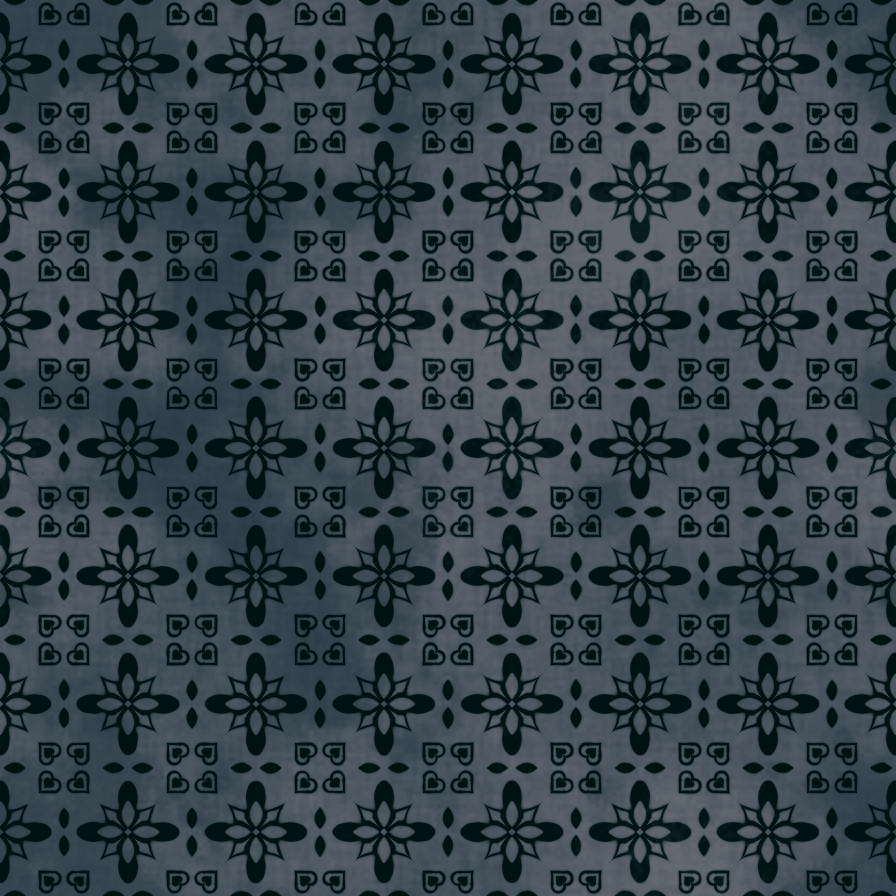
A WebGL 1 fragment shader for this pattern:

```glsl
precision highp float;
// Dark ornamental lattice on worn slate cloth: crosses with cut-out petals,
// paired seeds and four-heart rosettes, repeated seven by seven.
// Motifs are folded distance functions; the cloth is noise that wraps.
uniform vec2 u_resolution;

const float REPEATS = 7.0;
const vec3 INK = vec3(0.0, 0.065, 0.08);
const vec3 INK_WORN = vec3(0.06, 0.14, 0.17);
const vec3 STAIN = vec3(0.13, 0.20, 0.24);
const vec3 CLOTH_DARK = vec3(0.22, 0.28, 0.32);
const vec3 CLOTH_LIGHT = vec3(0.385, 0.41, 0.45);

float hash(vec2 p) {
  return fract(sin(dot(p, vec2(127.1, 311.7))) * 43758.5453);
}

// Value noise with a whole number of cells per canvas side
float noise(vec2 uv, vec2 cells, float seed) {
  vec2 p = uv * cells;
  vec2 i = floor(p);
  vec2 f = fract(p);
  f = f * f * (3.0 - 2.0 * f);
  vec2 lo = mod(i, cells) + seed;
  vec2 hi = mod(i + 1.0, cells) + seed;
  return mix(mix(hash(lo), hash(vec2(hi.x, lo.y)), f.x),
             mix(hash(vec2(lo.x, hi.y)), hash(hi), f.x), f.y);
}

float fbm(vec2 uv, float cells, float seed) {
  float sum = 0.0;
  float amp = 0.5;
  for (int i = 0; i < 5; i++) {
    sum += amp * noise(uv, vec2(cells), seed + float(i) * 7.0);
    cells *= 2.0;
    amp *= 0.5;
  }
  return sum / 0.96875;
}

float smoothMin(float a, float b, float k) {
  float h = max(k - abs(a - b), 0.0) / k;
  return min(a, b) - 0.25 * h * h * k;
}

float ellipse(vec2 p, vec2 r) {
  float k = length(p / r);
  return k * (k - 1.0) / max(length(p / (r * r)), 0.001);
}

// Seed with tapered ends, long axis along x
float seedShape(vec2 p, vec2 r) {
  float t = p.x / r.x;
  return max((abs(p.y) - r.y * (1.0 - t * t)) * 0.8, abs(p.x) - r.x * 0.94);
}

// Heart with its square tip at (tip, tip) and lobes toward the origin
float heart(vec2 p, float tip, float side) {
  vec2 b = abs(p - tip + 0.5 * side) - 0.5 * side;
  float box = length(max(b, 0.0)) + min(max(b.x, b.y), 0.0);
  float lobeA = length(p - vec2(tip - side, tip - 0.5 * side));
  float lobeB = length(p - vec2(tip - 0.5 * side, tip - side));
  return min(box, min(lobeA, lobeB) - 0.5 * side);
}

float rosette(vec2 p) {
  p = abs(p);
  float rim = abs(heart(p, 0.197, 0.118) + 0.010) - 0.010;
  return min(rim, heart(p, 0.154, 0.052));
}

// Cross folded to one eighth: x runs along the arm, y across it
float cross4(vec2 p) {
  p = abs(p);
  vec2 a = vec2(max(p.x, p.y), min(p.x, p.y));
  float flare = a.x - 1.1 * a.y * a.y;
  float arm = ellipse(a - vec2(0.27, 0.0), vec2(0.13, 0.076));
  float body = smoothMin((flare - 0.165) * 0.9, arm, 0.05);
  float petal = seedShape(a - vec2(0.142, 0.0), vec2(0.106, 0.050));
  float leafSide = min(0.6 * a.x + 0.02, 0.088) - a.y;
  float leaf = -smoothMin(0.146 - flare, -leafSide, 0.025);
  float diamond = (a.x + a.y - 0.027) * 0.707;
  return max(body, -min(min(petal, leaf), diamond));
}

// Cross, rosette and seed pairs of one repeat
float motif(vec2 p) {
  vec2 c = fract(p + vec2(0.5, 0.0)) - 0.5;
  vec2 r = fract(p + vec2(0.0, 0.5)) - 0.5;
  vec2 size = vec2(0.085, 0.041);
  float across = seedShape(vec2(abs(c.x) - 0.115, r.y), size);
  float upright = seedShape(vec2(abs(c.y) - 0.108, r.x), size);
  return min(min(cross4(c), rosette(r)), min(across, upright));
}

void main() {
  vec2 uv = gl_FragCoord.xy / u_resolution;

  // Cloth: broad mottling, woven threads and fine grain
  float patches = fbm(uv, 4.0, 3.0);
  float grain = noise(uv, vec2(210.0), 41.0) - 0.5;
  float weave = noise(uv, vec2(190.0, 36.0), 59.0)
              + noise(uv, vec2(36.0, 190.0), 83.0) - 1.0;
  float tone = 0.62 + 1.5 * (patches - 0.5) + 0.22 * weave + 0.2 * grain;
  vec3 color = mix(CLOTH_DARK, CLOTH_LIGHT, clamp(tone, 0.0, 1.0));
  float blots = fbm(uv, 9.0, 17.0) + 0.5 * (0.5 - patches);
  float stain = smoothstep(0.53, 0.75, blots + 0.12 * grain);
  color = mix(color, STAIN, 0.5 * stain);

  // Ink with slightly rough edges, a soft rim and faint wear
  float d = motif(uv * REPEATS) + 0.006 * (noise(uv, vec2(140.0), 97.0) - 0.5);
  float aa = 0.8 * REPEATS / min(u_resolution.x, u_resolution.y);
  color = mix(color, STAIN, 0.4 * (1.0 - smoothstep(0.0, 0.018, d)));
  float wear = smoothstep(0.5, 0.85, patches + 0.35 * grain);
  vec3 ink = mix(INK, INK_WORN, 0.6 * wear);
  color = mix(ink, color, smoothstep(-aa, aa, d));
  gl_FragColor = vec4(color, 1.0);
}
```
